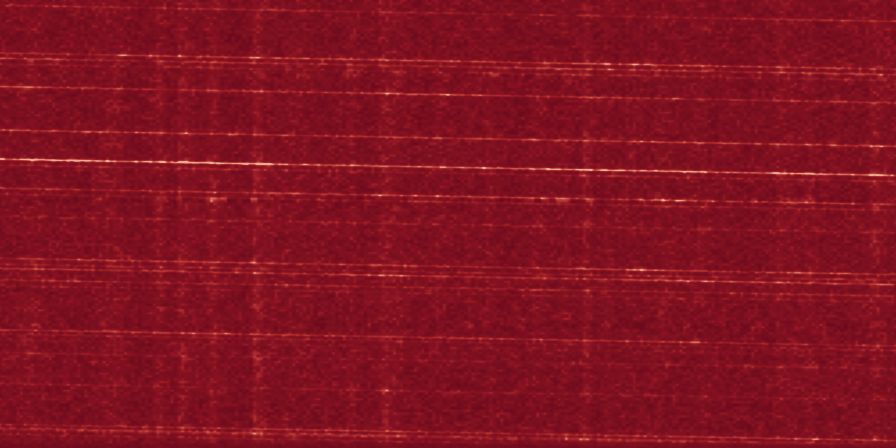
A Shadertoy shader for this texture:

```glsl
// A crimson spectrogram: fine grain with faint vertical bands, crossed by
// thin bright streaks that sink to the right and by level rows of dashes.
// A signal level is summed from noise and lines, then mapped to a colour ramp.

#define BASE_LEVEL 1.13      // mean level of the ground
#define GRAIN 2.2            // strength of the fine grain
#define GRAIN_SIZE 0.0064    // grain cell, in canvas heights
#define BAND 1.1             // strength of the vertical bands
#define BAND_FREQ 42.0       // vertical band cells per canvas height
#define STREAKS 19           // number of sinking streaks
#define STREAK_WIDTH 0.0031  // half width of a streak
#define STREAK_DROP 0.0182   // fall per unit of x
#define STREAK_GAIN 3.7      // level of the strongest streak
#define DASH_ROWS 3          // level rows of dashes
#define DASH_FREQ 60.0       // dash cells per canvas height

float hash(vec2 p) {
    return fract(sin(dot(p, vec2(12.9898, 78.233))) * 43758.5453);
}

float noise(vec2 p) {
    vec2 i = floor(p), f = fract(p);
    f = f * f * (3.0 - 2.0 * f);
    return mix(mix(hash(i), hash(i + vec2(1, 0)), f.x),
               mix(hash(i + vec2(0, 1)), hash(i + vec2(1, 1)), f.x), f.y);
}

float ridge(float d, float width) {
    return exp(-d * d / (width * width));
}

// Skewed grain, speckled vertical bands and weak horizontal rows
float ground(vec2 p) {
    vec2 cell = p / GRAIN_SIZE;
    float grain = 0.9 * noise(cell * vec2(0.8, 1.0))
                + 0.3 * noise(cell * vec2(0.4, 0.6) + 31.0) - 0.6;
    float band = noise(vec2(p.x * BAND_FREQ, 3.5));
    float blotch = noise(p * vec2(BAND_FREQ, 62.0) + 50.0);
    float row = noise(vec2(7.5, p.y * 75.0)) - 0.5;
    float peak = max(grain, 0.0);
    float level = BASE_LEVEL + GRAIN * (grain + 1.2 * peak * peak) + 0.45 * row;
    level += BAND * smoothstep(0.5, 1.0, band) * (0.4 + 0.9 * blotch * blotch);
    return level + 0.55 * (band - 0.5) + 0.35 * (blotch - 0.5);
}

// Thin streaks at jittered heights, some with a companion close below
float streaks(vec2 p) {
    float level = 0.0;
    float y = p.y + STREAK_DROP * p.x;
    for (int i = 0; i < STREAKS; i++) {
        float id = float(i);
        float jitter = hash(vec2(id, 4.0));
        float power = hash(vec2(id, 9.0));
        float companion = step(0.6, hash(vec2(id, 15.0)));
        float d = y - 1.03 * (id - 0.2 + 1.5 * jitter) / float(STREAKS);
        float flicker = 0.6 + 0.5 * noise(vec2(p.x * 6.0, id * 5.0))
                      + 0.35 * (noise(vec2(p.x * 50.0, id * 7.0)) - 0.5);
        float line = ridge(d, STREAK_WIDTH) + 0.08 * ridge(d, 0.012)
                   + 0.55 * companion * ridge(d + 0.013, STREAK_WIDTH);
        level += STREAK_GAIN * mix(0.25, 1.0, power) * flicker * line;
    }
    return level;
}

// Level rows of short dashes with darker gaps; the middle row is strongest
float dashes(vec2 p) {
    float level = 0.0;
    for (int i = 0; i < DASH_ROWS; i++) {
        float id = float(i);
        float middle = 1.0 - abs(id - 1.0);
        float d = p.y - (0.833 - 0.28 * id);
        float dash = smoothstep(0.4, 0.75, noise(vec2(p.x * DASH_FREQ, id * 11.0 + 2.0)));
        float fade = 0.45 + 0.9 * noise(vec2(p.x * 4.0, id * 13.0));
        level += mix(1.5, 2.5, middle) * fade * (dash - 0.3) * ridge(d, 0.0065);
    }
    return level;
}

// Dark crimson through red and orange to pale peach
vec3 heat(float level) {
    vec3 ramp[7] = vec3[7](
        vec3(0.43, 0.04, 0.115), vec3(0.48, 0.06, 0.12),
        vec3(0.53, 0.07, 0.13), vec3(0.60, 0.115, 0.15),
        vec3(0.70, 0.19, 0.18), vec3(0.77, 0.34, 0.29),
        vec3(0.91, 0.67, 0.57));
    vec3 colour = ramp[0];
    for (int i = 1; i < 7; i++)
        colour = mix(colour, ramp[i], clamp(level - float(i - 1), 0.0, 1.0));
    return colour;
}

void mainImage(out vec4 fragColor, in vec2 fragCoord) {
    vec2 p = fragCoord / iResolution.y;
    float level = ground(p) + streaks(p) + dashes(p);
    level *= mix(0.35, 1.0, smoothstep(0.004, 0.016, p.y)); // dark bottom edge
    fragColor = vec4(heat(level), 1.0);
}
```
